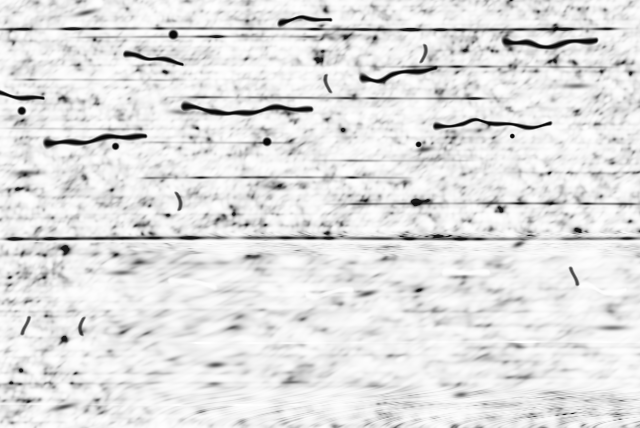
Give the GLSL for this texture, as a WebGL 1 fragment shader.

```glsl
precision highp float;
// Pale worn surface with grey mottling, horizontal scratches, dark cracks and pits.
uniform vec2 u_resolution;

vec3 hash3(vec2 c) {
  vec3 q = fract(c.xyx * vec3(0.1031, 0.1030, 0.0973));
  q += dot(q, q.yzx + 33.33);
  return fract((q.xxy + q.yzz) * q.zyx);
}

// Cellular noise: one soft light or dark spot per cell, roughly unit variance.
float grain(vec2 p) {
  vec2 cell = floor(p);
  float sum = 0.0;
  for (int j = -1; j <= 1; j++) {
    for (int i = -1; i <= 1; i++) {
      vec2 c = cell + vec2(float(i), float(j));
      vec3 h = hash3(c);
      vec2 d = p - c - h.xy;
      float f = max(0.0, 1.0 - dot(d, d));
      sum += (2.0 * h.z - 1.0) * f * f * f;
    }
  }
  return 2.58 * sum;
}

// Thin horizontal line between two x positions, broken up along its length.
float hairline(vec2 p, float y, float from, float to, float width) {
  float d = (p.y - y - 0.0015 * sin(p.x * 5.0 + y * 40.0)) / width;
  float span = smoothstep(from, from + 0.08, p.x) * (1.0 - smoothstep(to - 0.08, to, p.x));
  return span * exp(-d * d) * exp(0.5 * grain(vec2(p.x * 28.0, y * 300.0)));
}

// Wandering round-ended stroke with a bead at its left end.
float stroke(vec2 p, vec2 centre, float halfLength, float radius, float seed) {
  vec2 d = p - centre;
  d.y -= 0.008 * sin(d.x * 21.0 + seed * 3.0) + 0.003 * sin(d.x * 67.0 + seed * 5.0)
       + 0.012 * smoothstep(-0.02, 0.02, d.x + 0.4 * halfLength) * sin(seed * 2.0);
  float bead = (d.x + halfLength) / 0.012;
  float r = radius * (0.85 + 0.2 * sin(d.x * 90.0 + seed) + 0.6 * exp(-bead * bead));
  float dist = length(vec2(max(abs(d.x) - halfLength, 0.0), d.y));
  return 1.0 - smoothstep(0.3 * r, 1.7 * r, dist);
}

float mottle(vec2 p) {
  vec2 q = p + 0.004 * vec2(sin(p.y * 47.0 + p.x * 13.0), sin(p.x * 39.0 - p.y * 17.0));
  float lower = 1.0 - smoothstep(0.40, 0.46, p.y);
  float smear = lower * smoothstep(0.1, 0.6, p.x) * smoothstep(0.0, 0.1, p.y);
  float tone = 0.30 * grain(q * vec2(10.0, 17.0) + 5.0);
  tone += 0.75 * mix(grain(q * vec2(40.0, 53.0)), grain(q * vec2(20.0, 56.0) + 70.0), smear);
  tone += 0.45 * grain((q + vec2(0.0, -0.35 * q.x)) * mix(vec2(92.0, 105.0), vec2(50.0, 95.0), smear) + 31.0);
  tone += 0.32 * grain(vec2(p.x * 2.0, p.y * 115.0) + 13.0);
  return min(0.068 * exp((0.84 - 0.12 * smear) * tone), 0.9);
}

void main() {
  vec2 p = gl_FragCoord.xy / u_resolution.y;
  float ink = mottle(p);
  float marks = 0.0;

  // Scratches: a long seam, a long upper line and shorter faint ones
  float scratches = hairline(p, 0.443, -0.2, 1.9, 0.0038) * mix(0.85, 0.4, p.x / 1.5);
  scratches += 0.6 * hairline(p, 0.932, -0.2, 1.5, 0.0033);
  for (int i = 0; i < 9; i++) {
    float k = float(i);
    vec3 h = hash3(vec2(k, 4.0));
    float from = 1.2 * h.x - 0.2;
    scratches += (0.15 + 0.35 * h.z) * hairline(p, 0.51 + 0.047 * k + 0.03 * h.y, from, from + 0.4 + 0.5 * h.z, 0.003);
  }

  // Black cracks in the upper part
  for (int i = 0; i < 8; i++) {
    float k = float(i);
    vec3 h = hash3(vec2(k, 21.0));
    vec2 centre = vec2(1.5 * fract(0.15 + 0.618 * k), 0.66 + 0.04 * k + 0.015 * h.x);
    marks = max(marks, 0.96 * stroke(p, centre, 0.05 + 0.1 * h.y * h.y, 0.0042 + 0.0022 * h.z, k));
  }

  // Round pits and small upright hooks
  for (int i = 0; i < 6; i++) {
    float k = float(i);
    vec3 h = hash3(vec2(k, 52.0));
    float r = 0.005 + 0.007 * h.z;
    vec2 pit = p - vec2(1.5 * fract(0.27 + 0.382 * k), 0.63 + 0.36 * h.x);
    marks = max(marks, 0.96 * (1.0 - smoothstep(0.6 * r, 1.35 * r, length(pit))));
    vec2 hook = p - vec2(1.5 * fract(0.04 + 0.618 * k), 0.22 + 0.7 * h.y);
    hook.x -= 0.008 * sin(hook.y * 70.0 + k);
    float dist = length(vec2(hook.x, max(abs(hook.y) - 0.018, 0.0)));
    marks = max(marks, 0.7 * (1.0 - smoothstep(0.001, 0.007, dist)));
  }

  // Soft dark smudges
  for (int i = 0; i < 14; i++) {
    float k = float(i);
    vec3 h = hash3(vec2(k, 83.0));
    vec2 d = p - vec2(1.5 * fract(0.1 + 0.618 * k), (k + h.x) / 14.0);
    d.y -= d.x * (0.5 * h.y - 0.15);
    d /= vec2(0.01 + 0.025 * h.z, 0.006);
    marks = max(marks, (0.4 + 0.35 * h.y) * exp(-dot(d, d)));
  }

  // Pale scratches and worms in the lower part
  float pale = 0.9 * exp(-pow((p.y - 0.436) / 0.0028, 2.0));
  pale += 0.6 * hairline(p, 0.2, 0.4, 1.7, 0.0025) + 0.6 * hairline(p, 0.055, -0.2, 0.9, 0.0025);
  for (int i = 0; i < 4; i++) {
    float k = float(i);
    vec3 h = hash3(vec2(k, 97.0));
    pale = max(pale, 0.85 * stroke(p, vec2(0.45 + 0.32 * k, 0.27 + 0.1 * h.x), 0.05, 0.006, k + 9.0));
  }

  ink *= 1.0 - clamp(pale, 0.0, 1.0);
  float paper = (1.0 - ink) * (1.0 - clamp(scratches, 0.0, 0.9)) * (1.0 - marks);
  gl_FragColor = vec4(vec3(paper), 1.0);
}
```
